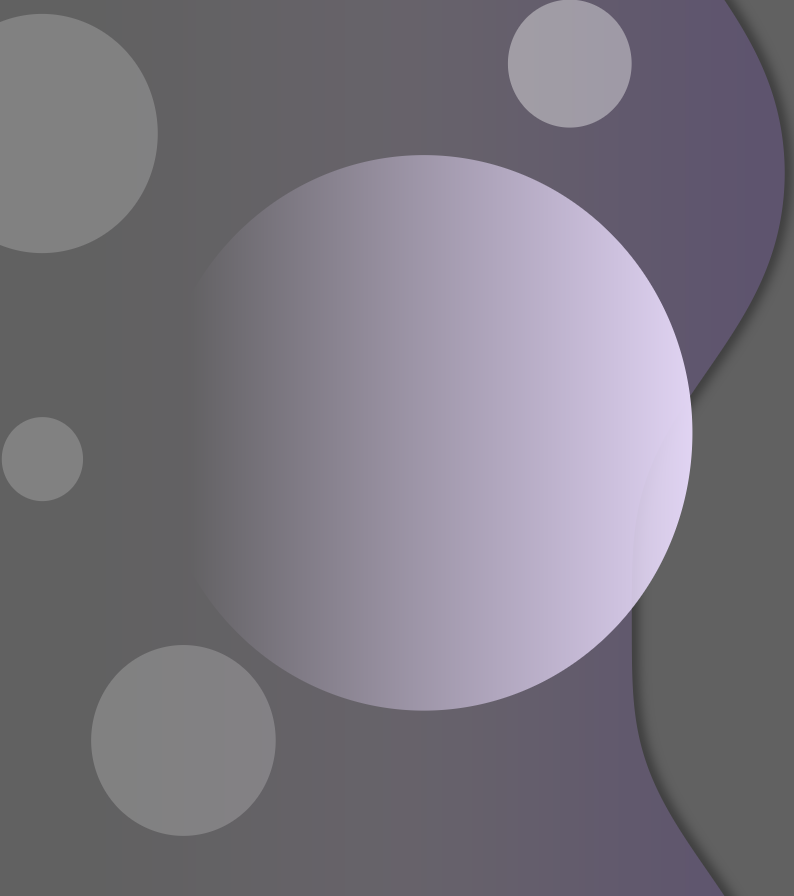
A Shadertoy shader for this background:

```glsl
#define GREY vec3(0.380)
#define HAZE vec3(0.405, 0.388, 0.418)
#define PURPLE vec3(0.368, 0.328, 0.432)
#define LAVENDER vec3(0.880, 0.830, 0.950)
#define ORB vec3(0.5338, 0.5169, 0.3100)
#define ORB_FADE vec2(0.240, 0.872)
#define WAVE_CENTRE 0.892
#define WAVE_SWING 0.0963
#define WAVE_PINCH 0.0235
#define WAVE_CREST 0.807
#define SHADOW_WIDTH 0.011
#define STRETCH 0.9164

const float TAU = 6.2831853;

// Translucent discs: centre, radius, opacity
const vec4 BUBBLES[4] = vec4[4](
    vec4(0.0530, 0.8510, 0.1335, 0.20),
    vec4(0.7176, 0.9290, 0.0714, 0.39),
    vec4(0.0534, 0.4876, 0.0469, 0.20),
    vec4(0.2310, 0.1736, 0.1065, 0.20)
);

// Antialiased coverage from a signed distance in canvas heights
float coverage(float dist) {
    return clamp(0.5 - dist * iResolution.y, 0.0, 1.0);
}

float discDistance(vec2 uv, vec2 centre, float radius) {
    return length((uv - centre) * vec2(STRETCH, 1.0)) - radius;
}

// Horizontal position of the wavy right border at height y
float waveEdge(float y) {
    float phase = TAU * (y - WAVE_CREST);
    float c = cos(phase);
    float s = sin(phase);
    return WAVE_CENTRE + WAVE_SWING * c - WAVE_PINCH * 0.5 * (1.0 - c) * s * s * 2.0;
}

float waveDistance(vec2 uv) {
    float e = 0.002;
    float slope = (waveEdge(uv.y + e) - waveEdge(uv.y - e)) / (2.0 * e) * STRETCH;
    return (uv.x - waveEdge(uv.y)) * STRETCH / sqrt(1.0 + slope * slope);
}

void mainImage(out vec4 fragColor, in vec2 fragCoord) {
    vec2 uv = fragCoord / iResolution.xy;

    // Purple sheet, fading in from the left
    vec3 sheet = mix(GREY, HAZE, smoothstep(0.05, 0.60, uv.x));
    sheet = mix(sheet, PURPLE, smoothstep(0.45, 1.02, uv.x));

    // Grey ground with the soft shadow of the sheet
    float edge = waveDistance(uv);
    float depth = max(edge, 0.0) / SHADOW_WIDTH;
    vec3 ground = GREY * (1.0 - 0.32 * exp(-depth * depth));
    vec3 color = mix(ground, sheet, coverage(edge));

    // Large orb with a horizontal fade
    float fade = clamp((uv.x - ORB_FADE.x) / (ORB_FADE.y - ORB_FADE.x), 0.0, 1.0);
    color = mix(color, LAVENDER, fade * coverage(discDistance(uv, ORB.xy, ORB.z)));

    // Small pale bubbles
    for (int i = 0; i < 4; i++) {
        vec4 bubble = BUBBLES[i];
        float cover = coverage(discDistance(uv, bubble.xy, bubble.z));
        color = mix(color, vec3(1.0), bubble.w * cover);
    }

    fragColor = vec4(color, 1.0);
}
```
